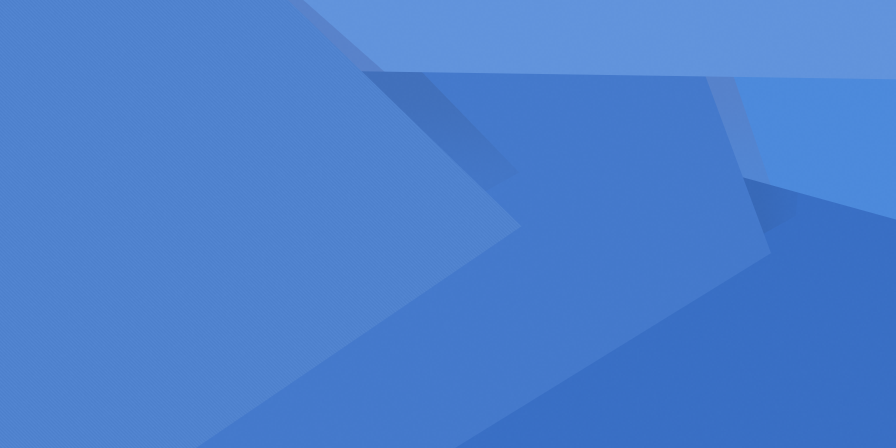
Give the GLSL for this background, as a WebGL 1 fragment shader.

```glsl
precision highp float;
// Overlapping blue paper panels with soft folded shadows and a fine diagonal weave.
uniform vec2 u_resolution;

const vec3 DEEP_BLUE  = vec3(0.224, 0.435, 0.770);
const vec3 MID_BLUE   = vec3(0.268, 0.475, 0.798);
const vec3 LEFT_BLUE  = vec3(0.312, 0.512, 0.810);
const vec3 TOP_BLUE   = vec3(0.382, 0.578, 0.862);
const vec3 RIGHT_BLUE = vec3(0.300, 0.540, 0.860);
const vec3 PALE_SHADE = vec3(0.345, 0.505, 0.785);
const vec3 MID_SHADE  = vec3(0.256, 0.440, 0.735);
const vec3 DEEP_SHADE = vec3(0.218, 0.412, 0.722);

// Signed distance to the line a-b, positive on its left side.
float leftOf(vec2 p, vec2 a, vec2 b) {
  vec2 d = normalize(b - a);
  return d.x * (p.y - a.y) - d.y * (p.x - a.x);
}

// Convex corner a-b-c, positive inside.
float corner(vec2 p, vec2 a, vec2 b, vec2 c) {
  return min(leftOf(p, a, b), leftOf(p, b, c));
}

// Antialiased coverage of a signed distance.
float cover(float d, float pixel) {
  return clamp(d / pixel + 0.5, 0.0, 1.0);
}

// Sine-free hash for a faint paper grain.
float hash(vec2 cell) {
  vec3 q = fract(vec3(cell.xyx) * 0.1031);
  q += dot(q, q.yzx + 33.33);
  return fract((q.x + q.y) * q.z);
}

// Narrow diagonal stripes, in the range -1 to 1.
float weave(vec2 p, float cycles) {
  return cos(6.28319 * cycles * (p.x + p.y));
}

void main() {
  vec2 p = gl_FragCoord.xy / u_resolution.y;
  p.x *= 2.0 * u_resolution.y / u_resolution.x;
  float pixel = 1.0 / u_resolution.y;

  // Lower right ground and its folded shadow
  vec3 color = DEEP_BLUE;
  float fold = corner(p, vec2(1.706, 0.479), vec2(1.776, 0.518), vec2(1.781, 0.570));
  float foldFade = 1.0 - 0.7 * smoothstep(1.68, 1.79, p.x);
  color = mix(color, DEEP_SHADE, cover(fold, pixel) * foldFade);

  // Bright right panel with a shaded strip
  float strip = leftOf(p, vec2(1.719, 0.591), vec2(1.638, 0.828));
  float stripFade = mix(0.45, 0.85, smoothstep(0.59, 0.82, p.y));
  vec3 rightColor = mix(RIGHT_BLUE, PALE_SHADE, cover(strip, pixel) * stripFade);
  float rightPanel = leftOf(p, vec2(1.659, 0.604), vec2(2.0, 0.510));
  color = mix(color, rightColor, cover(rightPanel, pixel));

  // Middle arrow with the shadow thrown by the left panel
  float shadow = corner(p, vec2(1.089, 0.576), vec2(1.159, 0.615), vec2(0.940, 0.841));
  float shadowFade = mix(0.3, 1.0, smoothstep(0.58, 0.80, p.y));
  vec3 middleColor = mix(MID_BLUE, MID_SHADE, cover(shadow, pixel) * shadowFade);
  float arrow = corner(p, vec2(1.0156, 0.0), vec2(1.721, 0.435), vec2(1.5755, 0.828));
  color = mix(color, middleColor, cover(arrow, pixel));

  // Top band with its thin shadow
  float rim = leftOf(p, vec2(0.857, 0.841), vec2(0.677, 1.0));
  vec3 topColor = mix(TOP_BLUE, PALE_SHADE, cover(rim, pixel) * 0.9);
  float band = leftOf(p, vec2(0.799, 0.841), vec2(2.0, 0.823));
  color = mix(color, topColor, cover(band, pixel));

  // Large left arrow with woven stripes
  vec3 leftColor = LEFT_BLUE + 0.010 * weave(p, 128.0);
  float leftPanel = corner(p, vec2(0.4375, 0.0), vec2(1.164, 0.495), vec2(0.643, 1.0));
  color = mix(color, leftColor, cover(leftPanel, pixel));

  // Paper grain
  color += 0.005 * (hash(floor(p * 256.0)) - 0.5);
  gl_FragColor = vec4(color, 1.0);
}
```
